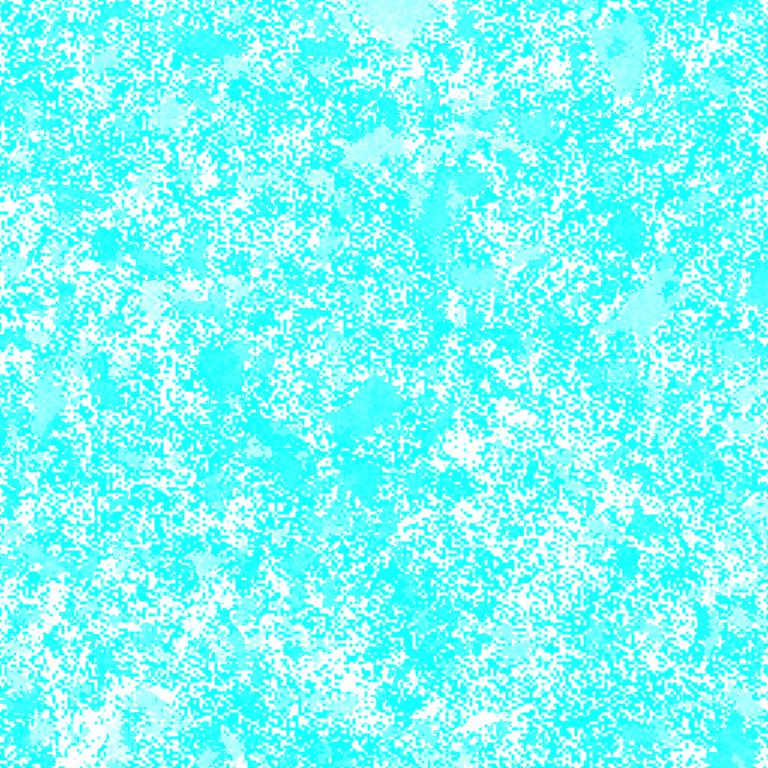
Reproduce this texture procedurally as a Shadertoy shader.

```glsl
// Speckled cyan and white mineral surface: a fine two-tone grain whose density
// drifts with layered noise, broken by smooth angular shards, thin slivers,
// pale seams and a few washed-out pools.

#define GRAIN_CELLS 256.0   // grains across the canvas
#define GRAIN_CONTRAST 1.28
#define PALE_SHARE 0.53     // mean density of pale grains
#define DENSITY_SWING 0.95  // how far the density drifts
#define SHARD_COVER 0.36    // chance that a cell holds a shard
#define EDGE_FRAY 0.007     // width of the dissolving shard edge
#define SEAM_STRENGTH 0.24
#define DARK_RED 0.08       // red level of the deepest cyan

float hash(vec2 p) {
    return fract(sin(dot(p, vec2(127.1, 311.7))) * 43758.55);
}

float valueNoise(vec2 p) {
    vec2 i = floor(p), f = fract(p);
    f = f * f * (3.0 - 2.0 * f);
    return mix(mix(hash(i), hash(i + vec2(1, 0)), f.x),
               mix(hash(i + vec2(0, 1)), hash(i + vec2(1, 1)), f.x), f.y);
}

float fbm(vec2 p) {
    float sum = 0.0, weight = 0.5;
    for (int i = 0; i < 4; i++) {
        sum += weight * valueNoise(p);
        p = mat2(1.6, 1.2, -1.2, 1.6) * p + 7.3;
        weight *= 0.5;
    }
    return sum / 0.9375;
}

// One grain: pale where the local density exceeds its threshold. The spread
// sequence makes neighbours differ, which keeps the clumps small.
float grainAt(vec2 cell, float density) {
    float threshold = fract(dot(cell, vec2(0.7549, 0.5698)) + 0.68 * hash(cell));
    return smoothstep(-0.13, 0.13, density - threshold);
}

// Blended grains, giving soft worm-like clumps.
float grain(vec2 p, float density) {
    vec2 i = floor(p), f = fract(p);
    f = mix(f, f * f * (3.0 - 2.0 * f), 0.6);
    return mix(mix(grainAt(i, density), grainAt(i + vec2(1, 0), density), f.x),
               mix(grainAt(i + vec2(0, 1), density), grainAt(i + vec2(1, 1), density), f.x), f.y);
}

// Scattered tapered boxes: x = signed distance in canvas units, y = random tone.
vec2 shards(vec2 uv, float cells, float aspect, float seed) {
    vec2 p = uv * cells, home = floor(p);
    vec2 nearest = vec2(1.0, 0.0);
    for (int y = -1; y <= 1; y++)
    for (int x = -1; x <= 1; x++) {
        vec2 cell = home + vec2(x, y);
        vec2 key = cell + seed;
        if (hash(key) > SHARD_COVER) continue;
        vec2 jitter = vec2(hash(key + 11.3), hash(key + 23.7)) - 0.5;
        float angle = 6.2832 * hash(key + 37.1);
        float c = cos(angle), s = sin(angle);
        vec2 q = mat2(c, s, -s, c) * (p - cell - 0.5 - 0.6 * jitter);
        float size = mix(0.2, 0.46, hash(key + 41.9));
        float taper = 1.0 + 1.2 * q.x / size * (hash(key + 53.3) - 0.5);
        q.x += 0.7 * q.y * (hash(key + 61.7) - 0.5);
        vec2 edge = abs(q) - size * vec2(1.0, aspect * taper);
        float d = (length(max(edge, 0.0)) + min(max(edge.x, edge.y), 0.0)) / cells;
        if (d < nearest.x) nearest = vec2(d, hash(key + 71.9));
    }
    return nearest;
}

// Lays shards over the red level; their borders dissolve into specks.
float layShards(float red, vec2 shard, float speck, float shade) {
    float cover = smoothstep(-0.25, 0.25, -shard.x / EDGE_FRAY + 1.7 * (speck - 0.5));
    float tone = mix(0.10, 0.84, shard.y * shard.y) + shade;
    return mix(red, tone, cover * 0.9);
}

void mainImage(out vec4 fragColor, in vec2 fragCoord) {
    vec2 uv = fragCoord / iResolution.y;
    vec2 grid = uv * GRAIN_CELLS;

    // Warped coordinates keep shard outlines irregular
    vec2 warp = vec2(fbm(uv * 18.0 + 3.1), fbm(uv * 18.0 + 47.2)) - 0.5;
    vec2 bent = uv + 0.035 * warp;

    // Grain density with pale and dark seams
    float drift = 0.45 * fbm(uv * 11.0 + 19.0) + 0.55 * fbm(uv * 32.0 + 5.0) - 0.5;
    float density = PALE_SHARE + DENSITY_SWING * drift;
    float seamField = abs(fbm(bent * 5.0 + 31.0) - 0.5);
    float darkField = abs(fbm(bent * 6.0 + 83.0) - 0.5);
    density += SEAM_STRENGTH * (1.0 - smoothstep(0.004, 0.022, seamField));
    density -= SEAM_STRENGTH * (1.0 - smoothstep(0.004, 0.022, darkField));
    float speckle = grain(grid, density);
    float red = 0.5 + GRAIN_CONTRAST * (speckle - 0.5);

    // Smooth shards at three scales, then slivers
    float speck = grain(grid + 301.0, 0.5);
    float shade = 0.22 * (fbm(uv * 40.0 + 9.0) - 0.5) + 0.07 * (valueNoise(grid) - 0.5);
    red = layShards(red, shards(bent, 9.0, 0.6, 5.0), speck, shade);
    red = layShards(red, shards(bent, 17.0, 0.5, 131.0), speck, shade);
    red = layShards(red, shards(bent, 28.0, 0.55, 277.0), speck, shade);
    red = layShards(red, shards(uv + 0.015 * warp, 7.0, 0.06, 419.0), speck, shade + 0.14);

    // A few pale pools
    float pool = fbm(bent * 4.0 + 62.0) - 0.755 + 0.04 * (speck - 0.5);
    red = mix(red, 0.76 + 1.5 * shade, 0.9 * smoothstep(-0.01, 0.02, pool));

    fragColor = vec4(clamp(red, DARK_RED, 1.0), 1.0, 1.0, 1.0);
}
```
